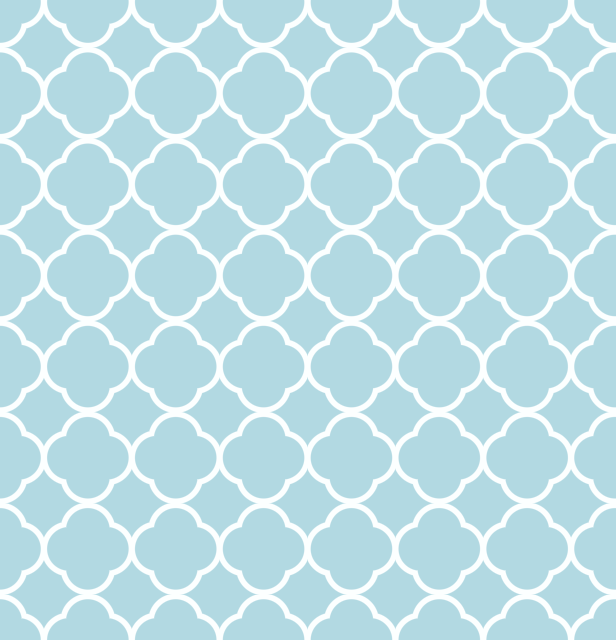
Reproduce this pattern procedurally as a WebGL 1 fragment shader.

```glsl
precision highp float;

uniform vec2 u_resolution;

// Lengths are fractions of the canvas height.
const vec2 CELL = vec2(0.13728, 0.1424);  // column and row spacing
const float LOBE_OFFSET = 0.0295;         // lobe centre from cell centre
const float LOBE_RADIUS = 0.0386;         // to the middle of the line
const float LINE_WIDTH = 0.0088;
const float EDGE_PIXELS = 1.5;            // width of the smoothed edge
const vec3 BLUE = vec3(0.700, 0.852, 0.888);
const vec3 WHITE = vec3(0.990, 1.0, 1.0);

// Signed distance to the union of four equal circles.
float quatrefoil(vec2 p) {
  p = abs(p);
  p = vec2(max(p.x, p.y), min(p.x, p.y));  // fold onto one lobe
  return length(p - vec2(LOBE_OFFSET, 0.0)) - LOBE_RADIUS;
}

void main() {
  vec2 p = gl_FragCoord.xy / u_resolution.y;

  // Cells are centred on the lower left corner.
  vec2 local = (fract(p / CELL + 0.5) - 0.5) * CELL;

  // Line that follows the outline.
  float line = abs(quatrefoil(local)) - 0.5 * LINE_WIDTH;
  float softness = 0.5 * EDGE_PIXELS / u_resolution.y;
  float coverage = 1.0 - smoothstep(-softness, softness, line);

  gl_FragColor = vec4(mix(BLUE, WHITE, coverage), 1.0);
}
```
